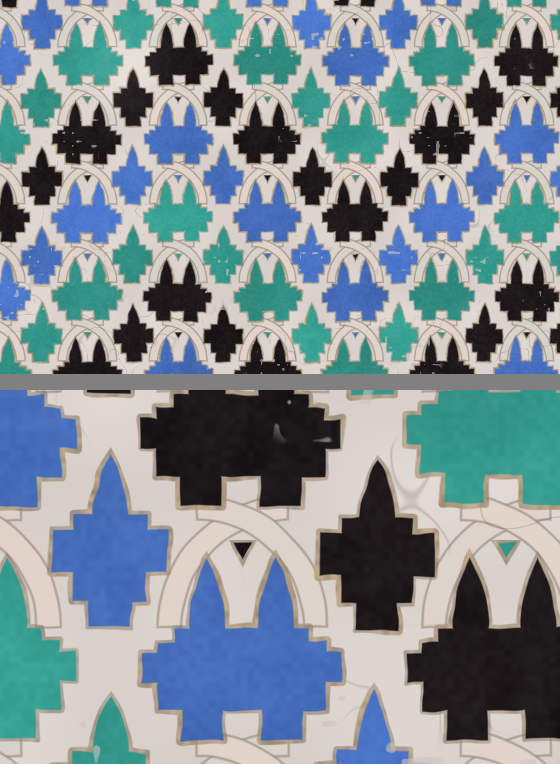
Top, the full canvas; bottom, a detail of the centre.
Write a Shadertoy shader that draws this pattern.

```glsl
#define CANVAS_W 7.68
#define CELL vec2(1.22, 1.077)
#define FIRST_TILE vec2(1.20, 0.78)
#define BAND_RADIUS 0.545
#define BAND_HALF 0.055
#define GROUT_W 0.017
#define WHITE vec3(0.86, 0.83, 0.81)
#define GROUT vec3(0.56, 0.50, 0.44)
#define GREEN vec3(0.20, 0.58, 0.53)
#define BLACK vec3(0.11, 0.09, 0.10)
#define BLUE vec3(0.28, 0.44, 0.75)

float hash(vec2 p) {
    vec3 q = fract(p.xyx * vec3(0.1031, 0.1030, 0.0973));
    q += dot(q, q.yzx + 33.33);
    return fract((q.x + q.y) * q.z);
}

float noise(vec2 p) {
    vec2 i = floor(p), f = fract(p);
    f = f * f * (3.0 - 2.0 * f);
    return mix(mix(hash(i), hash(i + vec2(1, 0)), f.x),
               mix(hash(i + vec2(0, 1)), hash(i + vec2(1, 1)), f.x), f.y);
}

float block(vec2 p, vec2 lo, vec2 hi) {
    vec2 d = abs(p - 0.5 * (lo + hi)) - 0.5 * (hi - lo);
    return length(max(d, 0.0)) + min(max(d.x, d.y), 0.0);
}

// Pointed leaf: the overlap of two circles
float petal(vec2 p, float halfW, float halfH) {
    float r = (halfH * halfH + halfW * halfW) / (2.0 * halfW);
    return length(vec2(abs(p.x) + r - halfW, p.y)) - r;
}

// Wide stepped tile with two petals and two feet
float twinTile(vec2 p) {
    p.x = abs(p.x);
    float d = petal(p - vec2(0.158, 0.14), 0.085, 0.32);
    d = min(d, block(p, vec2(-0.31, -0.2), vec2(0.31, 0.13)));
    d = min(d, block(p, vec2(-0.39, -0.25), vec2(0.39, 0.07)));
    d = min(d, block(p, vec2(-0.46, -0.12), vec2(0.46, 0.02)));
    return min(d, block(p, vec2(0.085, -0.385), vec2(0.28, -0.2)));
}

// Narrow stepped tile with one petal
float singleTile(vec2 p) {
    p.x = abs(p.x);
    float d = petal(p - vec2(0.0, 0.10), 0.085, 0.31);
    d = min(d, block(p, vec2(-0.17, -0.26), vec2(0.17, 0.14)));
    d = min(d, block(p, vec2(-0.265, -0.13), vec2(0.265, 0.07)));
    return min(d, block(p, vec2(-0.10, -0.38), vec2(0.10, 0.0)));
}

float gapTile(vec2 p) {
    return max(abs(p.x) - 0.6 * (p.y - 0.45), p.y - 0.53);
}

// Curved strap above a twin tile
float strap(vec2 p) {
    vec2 q = p - vec2(-0.21, 0.14);
    return max(abs(length(q) - BAND_RADIUS) - BAND_HALF, max(-q.y, -q.x));
}

vec3 glaze(float n) {
    n = mod(n, 3.0);
    return n < 0.5 ? GREEN : n < 1.5 ? BLACK : BLUE;
}

// Slight displacement and turn of each hand-set tile
vec2 settle(vec2 p, vec2 id) {
    vec2 shift = vec2(hash(id + 11.0), hash(id + 27.0)) - 0.5;
    float turn = 0.05 * (hash(id + 43.0) - 0.5);
    return p + 0.022 * shift + turn * vec2(-p.y, p.x);
}

void mainImage(out vec4 fragColor, in vec2 fragCoord) {
    float px = CANVAS_W / iResolution.x;
    vec2 p = vec2(fragCoord.x, iResolution.y - fragCoord.y) * px;

    // Lattice position; columns narrow slightly to the right
    vec2 g = (p - FIRST_TILE) / CELL;
    g.x = (1.255 - sqrt(1.575 - 0.04 * (p.x - FIRST_TILE.x))) / 0.02;
    vec2 twinId = floor(g + 0.5), singleId = floor(g);
    vec2 twinP = (g - twinId) * CELL * vec2(1, -1);
    vec2 singleP = (g - singleId - 0.5) * CELL * vec2(1, -1) + vec2(0, 0.03);

    // Pale ground and interlaced straps, including those of the row below
    float coarse = noise(p * 2.3), fine = noise(p * 34.0);
    vec3 col = WHITE * (0.97 + 0.06 * coarse);
    for (int row = 0; row < 2; row++) {
        for (int side = -1; side <= 1; side += 2) {
            vec2 q = twinP + vec2(0.0, float(row) * CELL.y);
            q.x *= float(side);
            float d = strap(q) + 0.008 * (noise(p * 9.0) - 0.5);
            float tone = hash(twinId + vec2(side * 7, row));
            vec3 cream = WHITE * mix(vec3(1.03, 1.0, 0.98), vec3(0.97, 0.99, 0.98), tone);
            col = mix(col, cream, smoothstep(px, -px, d));
            col = mix(col, GROUT, 0.6 * smoothstep(0.006 + px, 0.0, abs(d)));
        }
    }

    // Hairline cracks in the pale pieces
    float crack = abs(noise(p * 4.5 + 8.0) - 0.5);
    col *= 1.0 - 0.13 * smoothstep(0.025, 0.0, crack) * smoothstep(0.4, 0.7, coarse);

    // Nearest coloured tile and its place in the colour cycle
    float dTwin = twinTile(settle(twinP, twinId));
    float dSingle = singleTile(settle(singleP, singleId + 90.0));
    float dGap = gapTile(twinP);
    float phase = mod(twinId.x, 4.0);
    float twinColor = twinId.y + (phase == 1.0 ? 1.0 : phase == 3.0 ? 2.0 : 0.0);
    float singleColor = singleId.y + (mod(singleId.x, 4.0) < 1.5 ? 1.0 : 0.0);
    float d = min(dTwin, min(dSingle, dGap));
    bool isSingle = dSingle < min(dTwin, dGap);
    vec2 id = isSingle ? singleId + 90.0 : twinId;
    float colorId = isSingle ? singleColor : twinColor + (dGap < dTwin ? 2.0 : 0.0);

    // Glaze with mottling, set in a worn sandy joint
    vec3 tile = glaze(colorId) * (0.90 + 0.15 * hash(id + 5.0) + 0.08 * coarse);
    tile += 0.035 * (fine - 0.5) + 0.03 * (noise(p * 7.0) - 0.5);
    d += 0.014 * (noise(p * 13.0) - 0.5);
    float wear = noise(p * 5.0 + 31.0);
    float joint = GROUT_W * (0.45 + 0.9 * wear);
    vec3 sand = mix(GROUT, vec3(0.72, 0.62, 0.49), wear) * (0.8 + 0.3 * fine);
    col = mix(col, sand, (0.5 + 0.4 * wear) * smoothstep(joint + px, joint - px, abs(d)));
    col = mix(col, tile, smoothstep(px, -px, d + 0.003));

    // Small chips and a soft sheen
    float chip = smoothstep(0.83, 0.9, noise(p * 17.0)) * smoothstep(0.68, 0.8, noise(p * 1.7 + 4.0));
    col = mix(col, WHITE * 0.92, 0.6 * chip);
    col += 0.06 * exp(-3.0 * dot(p - vec2(1.7, 0.9), p - vec2(1.7, 0.9)));
    fragColor = vec4(clamp(col, 0.0, 1.0), 1.0);
}
```
